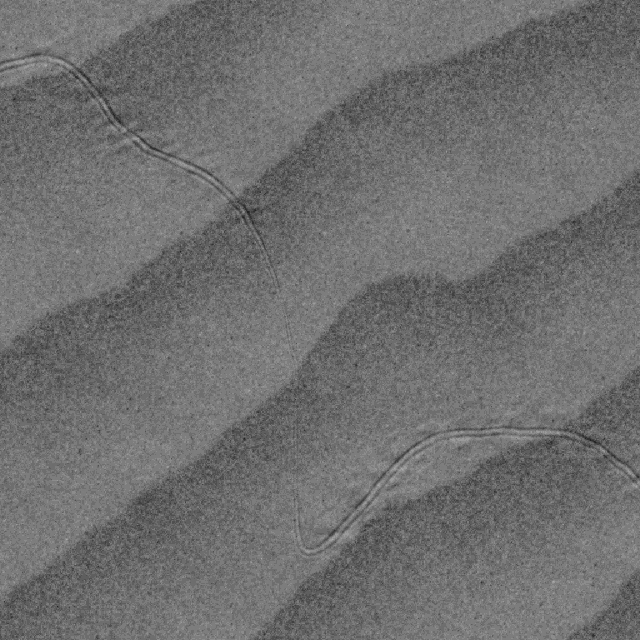
Reproduce this texture procedurally as a WebGL 2 fragment shader.

```glsl
#version 300 es
precision highp float;
// Wind-rippled grey sand with slanting crests, crossed by a winding crawl track.
uniform vec2 u_resolution;
out vec4 fragColor;

const int TRACK_POINTS = 15;
const int STEPS = 7;

float hash(vec2 cell, uint seed) {
    uvec2 q = uvec2(ivec2(cell)) * uvec2(1597u, 3812u) + uvec2(seed * 7919u, seed);
    uint n = q.x * 747796405u ^ (q.y * 2891336453u + 1013u);
    n = (n ^ (n >> 15)) * 2246822519u;
    n = (n ^ (n >> 13)) * 3266489917u;
    return float((n ^ (n >> 16)) >> 8) / 16777216.0;
}

float noise(vec2 p, uint seed) {
    vec2 i = floor(p), f = fract(p);
    f = f * f * (3.0 - 2.0 * f);
    vec2 e = vec2(1.0, 0.0);
    return mix(mix(hash(i, seed), hash(i + e, seed), f.x),
               mix(hash(i + e.yx, seed), hash(i + e.xx, seed), f.x), f.y);
}

float fbm(vec2 p, uint seed) {
    float sum = 0.0, amp = 0.5;
    for (uint k = 0u; k < 4u; k++) {
        sum += amp * noise(p, seed + k);
        p = p * 2.03 + 3.7;
        amp *= 0.5;
    }
    return sum / 0.9375;
}

float bell(float x, float center, float width) {
    float t = (x - center) / width;
    return exp(-t * t);
}

// Dune tone: dark just below each crest, brightening towards the next one.
float rippleLight(vec2 p) {
    float bulge = 0.085 * bell(p.x, 0.57, 0.17);
    float wobble = 0.07 * (fbm(p * 7.0, 11u) - 0.5) + 0.008 * (noise(p * 70.0, 17u) - 0.5);
    float crest = 0.453 + 0.575 * p.x + bulge + wobble;
    float phase = fract((crest - p.y) / (0.384 - 0.07 * p.x));
    return smoothstep(-0.05, 0.78, phase) * (1.0 - smoothstep(0.945, 1.0, phase));
}

vec2 bezier(vec2 a, vec2 b, vec2 c, float t) {
    return mix(mix(a, b, t), mix(b, c, t), t);
}

// Returns signed distance to the track (positive on its left) and position along it.
vec2 trackCoords(vec2 p) {
    vec2 pts[TRACK_POINTS] = vec2[](
        vec2(-0.08, 0.857), vec2(0.065, 0.928), vec2(0.143, 0.87), vec2(0.195, 0.779),
        vec2(0.352, 0.72), vec2(0.417, 0.609), vec2(0.462, 0.466), vec2(0.466, 0.297),
        vec2(0.463, 0.206), vec2(0.479, 0.115), vec2(0.56, 0.206), vec2(0.651, 0.31),
        vec2(0.742, 0.329), vec2(0.924, 0.329), vec2(1.08, 0.167));
    vec2 best = vec2(10.0, 0.0);
    for (int i = 0; i < TRACK_POINTS - 2; i++) {
        vec2 b = pts[i + 1];
        vec2 a = 0.5 * (pts[i] + b), c = 0.5 * (b + pts[i + 2]);
        vec2 start = a;
        for (int k = 1; k <= STEPS; k++) {
            vec2 end = bezier(a, b, c, float(k) / float(STEPS));
            vec2 dir = end - start, rel = p - start;
            float t = clamp(dot(rel, dir) / dot(dir, dir), 0.0, 1.0);
            float dist = length(rel - dir * t);
            if (dist < abs(best.x)) {
                float side = dir.x * rel.y - dir.y * rel.x < 0.0 ? -1.0 : 1.0;
                best = vec2(dist * side, float(i) + (float(k - 1) + t) / float(STEPS));
            }
            start = end;
        }
    }
    return best;
}

// Grooves and pushed-up rims of the track, with loose scuffs beside it.
float trackRelief(vec2 p) {
    vec2 track = trackCoords(p + 0.007 * (vec2(noise(p * 28.0, 31u), noise(p * 28.0, 32u)) - 0.5));
    float strength = mix(0.3, 1.0, smoothstep(0.7, 3.0, abs(track.y - 6.2)));
    float s = track.x / (0.0075 * mix(0.3, 1.0, strength));
    float uneven = 0.55 + 0.8 * noise(vec2(track.y * 5.0, 2.0), 33u);
    float rims = -0.16 * bell(s, 0.5, 0.33) + 0.08 * bell(s, -0.15, 0.4)
               - 0.09 * bell(s, -0.9, 0.3) + 0.06 * bell(s, -1.45, 0.35);
    vec2 q = vec2(p.x + 0.5 * p.y, p.y - 0.45 * p.x) * vec2(34.0, 95.0);
    float scuff = noise(q + vec2(0.2, 0.4), 35u) - noise(q - vec2(0.2, 0.4), 35u);
    float nearTrack = bell(track.x, 0.0, 0.038) * strength * strength;
    return strength * uneven * rims + 0.13 * scuff * nearTrack;
}

// Sparse pebbles, each lit at the upper left and shaded at the lower right.
float pebbles(vec2 p, float density, uint seed) {
    vec2 g = p * density, cell = floor(g);
    vec2 center = 0.3 + 0.4 * vec2(hash(cell, seed), hash(cell, seed + 1u));
    float radius = mix(0.07, 0.2, pow(hash(cell, seed + 2u), 3.0));
    vec2 d = (fract(g) - center) / radius;
    float bias = hash(cell, seed + 4u) - 0.6;
    float shade = 0.13 * dot(d, vec2(-0.7, 0.7)) + 0.24 * bias;
    return step(0.62, hash(cell, seed + 3u)) * shade * exp(-dot(d, d));
}

// Per-grain speckle mixed with slightly larger clumps.
float grain(vec2 p) {
    vec2 cell = floor(p * 512.0);
    float fine = hash(cell, 51u) + hash(cell, 52u) - 1.0;
    return 0.075 * fine + 0.12 * (noise(p * 230.0, 53u) - 0.5);
}

void main() {
    vec2 p = gl_FragCoord.xy / u_resolution.y;
    float light = rippleLight(p);
    float tone = mix(0.37, 0.48, light) + 0.06 * (fbm(p * vec2(9.0, 14.0), 41u) - 0.5);
    tone += grain(p) * mix(1.2, 0.75, light);
    tone += trackRelief(p) + pebbles(p, 62.0, 61u) + pebbles(p + 0.37, 110.0, 71u);

    // Gather the greys around a few evenly spaced levels.
    float level = 0.43 + 0.06 * round((tone - 0.43) / 0.06);
    fragColor = vec4(vec3(clamp(mix(tone, level, 0.85), 0.12, 0.75)), 1.0);
}
```
